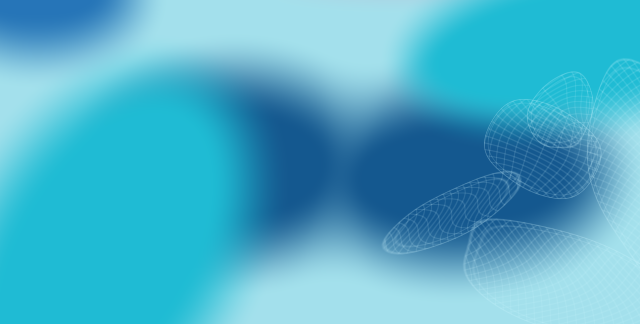
Write a WebGL 2 fragment shader that draws this background.

```glsl
#version 300 es
precision highp float;

uniform vec2 u_resolution;
out vec4 outColor;

// Palette
const vec3 PALE = vec3(0.64, 0.88, 0.925);
const vec3 BLUSH = vec3(0.70, 0.78, 0.86);
const vec3 BLUE = vec3(0.15, 0.46, 0.72);
const vec3 NAVY = vec3(0.08, 0.345, 0.56);
const vec3 CYAN = vec3(0.12, 0.735, 0.83);
const vec3 THREAD = vec3(0.80, 0.96, 1.0);

// Half widths of the blurred edges, in canvas heights
const float CORNER_BLUR = 0.12;
const float NAVY_BLUR = 0.135;
const float LEFT_BLUR = 0.13;
const float RIGHT_BLUR = 0.095;
const float NAVY_BLEND = 0.10;

// Wire mesh
const float THREAD_WIDTH = 0.0017;
const float THREAD_ALPHA = 0.26;
const float THREAD_SPACING = 0.021;
const float MESH_WOBBLE = 0.09;
const int FOLDS = 5;
// Each fold: centre.xy, radii.xy
const vec4 FOLD_SHAPE[FOLDS] = vec4[](
    vec4(1.67, 0.54, 0.160, 0.160),
    vec4(1.73, 0.65, 0.095, 0.120),
    vec4(1.39, 0.34, 0.230, 0.070),
    vec4(1.76, 0.13, 0.380, 0.150),
    vec4(1.99, 0.46, 0.160, 0.350));
const float FOLD_ANGLE[FOLDS] = float[](0.3, -0.25, 0.42, -0.30, 0.10);

vec2 rotate(vec2 p, float angle) {
    float c = cos(angle), s = sin(angle);
    return vec2(c * p.x + s * p.y, c * p.y - s * p.x);
}

// Approximate signed distance to a tilted ellipse
float ellipse(vec2 p, vec2 centre, vec2 radii, float angle) {
    vec2 q = rotate(p - centre, angle);
    float k0 = length(q / radii);
    float k1 = length(q / (radii * radii));
    return k0 * (k0 - 1.0) / max(k1, 1e-4);
}

float smoothUnion(float a, float b, float k) {
    float h = clamp(0.5 + 0.5 * (b - a) / k, 0.0, 1.0);
    return mix(b, a, h) - k * h * (1.0 - h);
}

float softFill(float d, float blur) {
    return 1.0 - smoothstep(-blur, blur, d);
}

// Thin line of constant canvas width, dimmed when thinner than a pixel
float thread(float dist) {
    float pixel = 1.0 / u_resolution.y;
    float line = 1.0 - smoothstep(0.0, max(THREAD_WIDTH, pixel), dist);
    return line * min(1.0, 1.6 * THREAD_WIDTH / pixel);
}

float gridThread(float g) {
    float slope = max(fwidth(g) * u_resolution.y, 1e-3);
    return thread(abs(fract(g - 0.5) - 0.5) / slope);
}

// Bent grid clipped by a wavy outline
float fold(vec2 p, vec4 shape, float angle, float phase) {
    vec2 q = rotate(p - shape.xy, angle);
    vec2 unit = q / shape.zw;
    vec2 wave = vec2(sin(2.6 * unit.y + phase), sin(2.2 * unit.x - phase));
    unit += MESH_WOBBLE * (wave + 0.5 * sin(4.0 * unit.yx + 2.0 * phase));
    float edge = (length(unit) - 1.0) * min(shape.z, shape.w);
    vec2 bent = q + 0.035 * wave;
    float across = gridThread((bent.x + bent.y) * 0.707 / THREAD_SPACING);
    float along = gridThread((bent.x - bent.y) * 0.707 / THREAD_SPACING);
    float inside = 1.0 - smoothstep(-0.004, 0.004, edge);
    float rims = thread(abs(edge)) + 0.6 * thread(abs(edge + 0.012));
    return 0.55 * inside * (across + along) + rims;
}

void main() {
    vec2 p = gl_FragCoord.xy / u_resolution.y;
    p.x *= 1.9692 * u_resolution.y / u_resolution.x;

    // Pale ground with a faint warm glow at the top
    vec3 color = PALE;
    color = mix(color, BLUSH, 0.8 * softFill(ellipse(p, vec2(1.23, 1.04), vec2(0.24, 0.03), 0.0), 0.06));

    // Blurred colour fields, back to front
    float corner = ellipse(p, vec2(0.115, 1.02), vec2(0.29, 0.18), 0.0);
    color = mix(color, BLUE, softFill(corner, CORNER_BLUR));

    float navyLeft = ellipse(p, vec2(0.72, 0.49), vec2(0.40, 0.28), 0.0);
    float navyRight = ellipse(p, vec2(1.42, 0.455), vec2(0.44, 0.265), 0.03);
    color = mix(color, NAVY, softFill(smoothUnion(navyLeft, navyRight, NAVY_BLEND), NAVY_BLUR));

    float cyanRight = ellipse(p, vec2(1.795, 0.872), vec2(0.54, 0.237), 0.17);
    color = mix(color, CYAN, softFill(cyanRight, RIGHT_BLUR));

    float cyanLeft = ellipse(p, vec2(0.32, 0.218), vec2(0.60, 0.38), 1.04);
    color = mix(color, CYAN, softFill(cyanLeft, LEFT_BLUR));

    // Folded wire mesh on the right
    float mesh = 0.0;
    for (int i = 0; i < FOLDS; i++) {
        mesh += fold(p, FOLD_SHAPE[i], FOLD_ANGLE[i], 1.7 * float(i));
    }
    color = mix(color, THREAD, THREAD_ALPHA * min(mesh, 1.5));

    outColor = vec4(color, 1.0);
}
```
